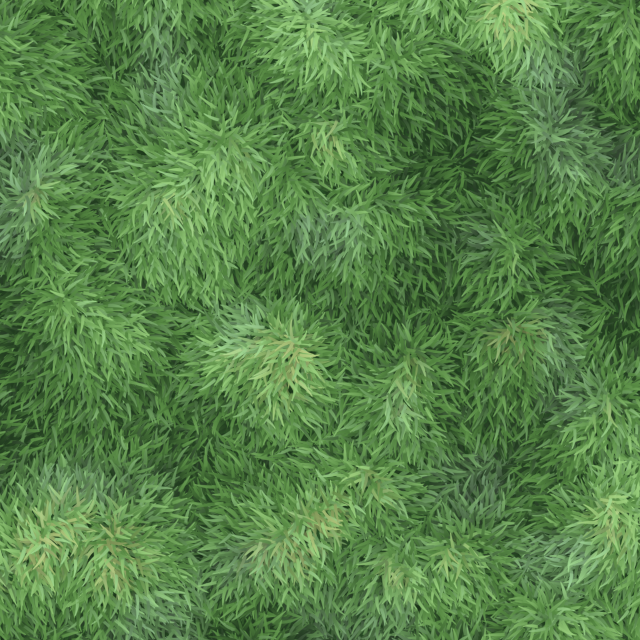
Reproduce this texture procedurally as a WebGL 1 fragment shader.

```glsl
precision highp float;
uniform vec2 u_resolution;

#define LAYERS 15
#define BLADE_GRID 46.0
#define BLADE_HALF_LENGTH 0.0205
#define BLADE_HALF_WIDTH 0.0025
#define EDGE_SOFTNESS 0.0013
#define TUFT_GRID 5.5
#define DIRECTION_JITTER 1.5
#define BLADE_CONTRAST 0.50
#define TUFT_CONTRAST 0.42
#define PATCH_CONTRAST 0.50
#define BASE_TONE 0.47

const vec3 SHADE = vec3(0.12, 0.23, 0.11);
const vec3 GREEN = vec3(0.32, 0.53, 0.23);
const vec3 LIGHT = vec3(0.61, 0.82, 0.48);
const vec3 DULL = vec3(0.42, 0.56, 0.41);
const vec3 STRAW = vec3(0.74, 0.74, 0.48);

vec2 hash2(vec2 p) {
  vec3 q = fract(p.xyx * vec3(0.1031, 0.1030, 0.0973));
  q += dot(q, q.yzx + 33.33);
  return fract((q.xx + q.yz) * q.zy);
}

float noise(vec2 p) {
  vec2 i = floor(p), f = fract(p);
  f = f * f * (3.0 - 2.0 * f);
  float low = mix(hash2(i).x, hash2(i + vec2(1.0, 0.0)).x, f.x);
  float high = mix(hash2(i + vec2(0.0, 1.0)).x, hash2(i + 1.0).x, f.x);
  return mix(low, high, f.y);
}

// Blade direction (xy) and brightness (z) around scattered tuft centres.
vec3 tuftField(vec2 p) {
  vec2 q = p * TUFT_GRID + 7.0;
  q += 0.5 * vec2(noise(q * 1.7), noise(q * 1.7 + 31.0));
  vec2 cell = floor(q);
  vec2 away = vec2(0.0);
  float light = 0.0, total = 0.0001;
  for (int j = -1; j <= 1; j++) {
    for (int i = -1; i <= 1; i++) {
      vec2 id = cell + vec2(float(i), float(j));
      vec2 offset = q - id - hash2(id + 50.0);
      float weight = exp(-11.0 * dot(offset, offset));
      away += weight * offset;
      light += weight * (0.6 - length(offset) + 0.6 * (hash2(id + 90.0).x - 0.5));
      total += weight;
    }
  }
  return vec3(normalize(away / total + vec2(0.03, -0.14)), light / total - 0.15);
}

// Colour ramp from deep shade to sunlit green.
vec3 grassColor(float tone) {
  vec3 c = mix(SHADE, GREEN, smoothstep(-0.05, 0.5, tone));
  return mix(c, LIGHT, smoothstep(0.4, 1.05, tone));
}

// Paints one blade centred at the given point over the colour below it.
vec3 paintBlade(vec3 below, vec2 p, vec2 center, vec2 seed, float depth) {
  vec2 d = p - center;
  if (dot(d, d) > BLADE_HALF_LENGTH * BLADE_HALF_LENGTH) return below;

  vec3 tuft = tuftField(center);
  vec2 shape = hash2(seed + 13.0), tint = hash2(seed + 71.0);
  float turn = (shape.x - 0.5) * DIRECTION_JITTER;
  vec2 dir = mat2(cos(turn), sin(turn), -sin(turn), cos(turn)) * tuft.xy;
  float halfLength = BLADE_HALF_LENGTH * mix(0.6, 0.93, tint.y);
  float along = dot(d, dir) / halfLength;
  float across = dot(d, vec2(-dir.y, dir.x));
  across += (shape.y - 0.5) * 0.35 * halfLength * (along * along - 0.3);
  float width = BLADE_HALF_WIDTH * (1.0 - 0.65 * smoothstep(-0.4, 1.0, along));
  float cover = 1.0 - smoothstep(width - EDGE_SOFTNESS, width + EDGE_SOFTNESS, abs(across));
  cover *= 1.0 - smoothstep(0.75, 1.0, abs(along));

  float ground = 0.65 * noise(center * 4.0 + 3.0) + 0.35 * noise(center * 11.0);
  float tone = BASE_TONE + BLADE_CONTRAST * (tint.x - 0.5) + TUFT_CONTRAST * tuft.z;
  tone += PATCH_CONTRAST * (ground - 0.5) + 0.10 * along + 0.5 * (depth - 0.75);
  vec3 color = grassColor(tone);

  // Damp greyish patches and a few dry blades near tuft centres.
  float damp = smoothstep(0.55, 0.85, noise(center * 8.0 + 19.0));
  float dull = 0.15 + 0.45 * damp + 0.35 * step(0.72, shape.y);
  color = mix(color, DULL * (0.45 + 1.1 * clamp(tone, 0.0, 1.0)), dull);
  float dry = smoothstep(0.22, 0.6, tuft.z) * step(0.65, tint.y);
  color = mix(color, STRAW * (0.6 + 0.5 * tone), 0.6 * dry);
  return mix(below, color, 0.92 * cover);
}

void main() {
  vec2 p = gl_FragCoord.xy / min(u_resolution.x, u_resolution.y);
  vec3 color = SHADE * mix(0.8, 1.4, noise(p * 60.0));

  // Stacked layers of blades, lowest first.
  for (int k = 0; k < LAYERS; k++) {
    float layer = float(k);
    vec2 shift = hash2(vec2(layer, 5.0)) + 2.0;
    vec2 cell = floor(p * BLADE_GRID + shift);
    for (int j = -1; j <= 1; j++) {
      for (int i = -1; i <= 1; i++) {
        vec2 id = cell + vec2(float(i), float(j));
        vec2 seed = id + layer * vec2(67.0, 101.0);
        vec2 center = (id + hash2(seed) - shift) / BLADE_GRID;
        color = paintBlade(color, p, center, seed, layer / float(LAYERS - 1));
      }
    }
  }
  gl_FragColor = vec4(clamp(color, 0.0, 1.0), 1.0);
}
```
